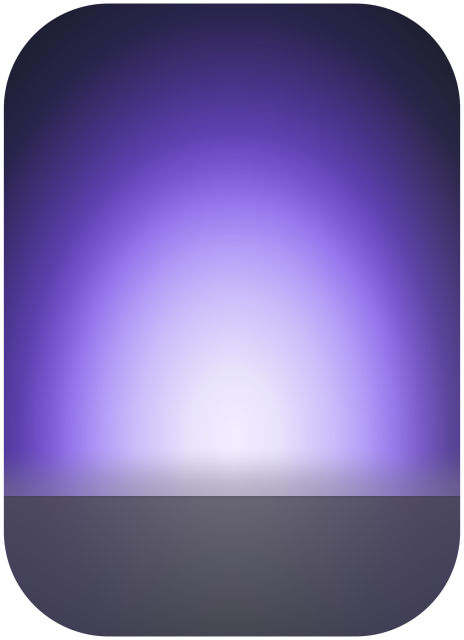
A WebGL 1 fragment shader for this background:

```glsl
precision highp float;

uniform vec2 u_resolution;

const vec3 PAPER = vec3(1.0);
const float FLOOR_Y = 0.225;
const float HAZE_TOP = 0.306;

float roundedBox(vec2 p, vec2 halfSize, float radius) {
  vec2 q = abs(p) - halfSize + radius;
  return length(max(q, 0.0)) + min(max(q.x, q.y), 0.0) - radius;
}

// Blend towards the next colour of a gradient between two positions.
vec3 rampTo(vec3 color, vec3 next, float from, float to, float t) {
  return mix(color, next, clamp((t - from) / (to - from), 0.0, 1.0));
}

vec3 glowRamp(float d) {
  vec3 c = vec3(0.95, 0.93, 1.0);
  c = rampTo(c, vec3(0.91, 0.89, 0.99), 0.00, 0.10, d);
  c = rampTo(c, vec3(0.80, 0.74, 0.98), 0.10, 0.22, d);
  c = rampTo(c, vec3(0.71, 0.62, 0.97), 0.22, 0.29, d);
  c = rampTo(c, vec3(0.59, 0.47, 0.93), 0.29, 0.36, d);
  c = rampTo(c, vec3(0.47, 0.34, 0.82), 0.36, 0.42, d);
  c = rampTo(c, vec3(0.36, 0.25, 0.68), 0.42, 0.48, d);
  c = rampTo(c, vec3(0.28, 0.20, 0.53), 0.48, 0.55, d);
  c = rampTo(c, vec3(0.16, 0.14, 0.30), 0.55, 0.66, d);
  return rampTo(c, vec3(0.11, 0.12, 0.18), 0.66, 0.78, d);
}

// Tall elliptical light, a little greyer towards the right rim.
vec3 wallColor(vec2 p, float halfWidth) {
  vec2 fromLight = p - vec2(0.003, 0.32);
  fromLight.y = max(fromLight.y, 0.0);
  vec3 c = glowRamp(length(fromLight / vec2(0.70, 1.0)));
  float rim = smoothstep(0.6, 1.0, p.x / halfWidth);
  c = mix(c, vec3(dot(c, vec3(0.3, 0.5, 0.2))), 0.22 * rim);
  float haze = smoothstep(HAZE_TOP, FLOOR_Y, p.y);
  return mix(c, vec3(0.49, 0.47, 0.56), 0.5 * haze);
}

vec3 floorColor(vec2 p, float halfWidth) {
  float depth = clamp(1.0 - p.y / FLOOR_Y, 0.0, 1.0);
  float side = smoothstep(0.0, 1.0, abs(p.x) / halfWidth);
  vec3 middle = mix(vec3(0.41, 0.40, 0.46), vec3(0.27, 0.27, 0.31), depth);
  vec3 edge = mix(vec3(0.30, 0.28, 0.38), vec3(0.24, 0.23, 0.33), depth);
  float contact = 1.0 - 0.08 * smoothstep(0.025, 0.0, depth);
  return mix(middle, edge, side) * contact;
}

void main() {
  float pixel = 1.0 / u_resolution.y;
  float halfWidth = 0.5 * u_resolution.x * pixel;
  vec2 p = gl_FragCoord.xy * pixel - vec2(halfWidth, 0.0);

  // Lit wall above the floor
  float aboveFloor = smoothstep(-0.5 * pixel, 0.5 * pixel, p.y - FLOOR_Y);
  vec3 scene = mix(floorColor(p, halfWidth), wallColor(p, halfWidth), aboveFloor);

  // Rounded panel on a plain border
  vec2 panelHalf = vec2(halfWidth - 0.006, 0.4945);
  float panel = roundedBox(p - vec2(0.0, 0.5), panelHalf, 0.164);
  float inside = 1.0 - smoothstep(-0.7 * pixel, 0.7 * pixel, panel);
  gl_FragColor = vec4(mix(PAPER, scene, inside), 1.0);
}
```
